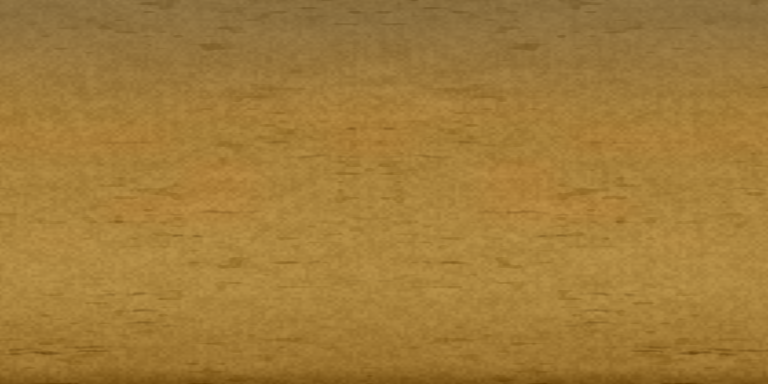
A WebGL 1 fragment shader for this texture:

```glsl
precision highp float;
// Varnished golden wood: a vertical colour gradient, mirrored about a near-central
// axis, overlaid with faint streaks, crisp fine grain, short dark flecks and a
// scatter of thin, slightly bowed dark pores.

uniform vec2 u_resolution;

const vec3 TOP_BROWN = vec3(0.550, 0.442, 0.252);
const vec3 UPPER_TAN = vec3(0.595, 0.462, 0.236);
const vec3 GOLD = vec3(0.652, 0.500, 0.226);
const vec3 LIGHT_GOLD = vec3(0.680, 0.530, 0.250);
const vec3 LOW_AMBER = vec3(0.615, 0.458, 0.190);
const vec3 EDGE_BROWN = vec3(0.480, 0.330, 0.085);
const vec3 PORE_TINT = vec3(0.170, 0.160, 0.120);
const vec3 RED_TINT = vec3(0.022, -0.006, -0.008);
const float MIRROR_X = 0.963;      // axis, in canvas heights
const float STREAK_CONTRAST = 0.045;
const float BLOTCH_CONTRAST = 0.030;
const float GRAIN_CONTRAST = 0.095;
const float FLECK_CONTRAST = 0.060;
const float PORE_STRENGTH = 0.80;
const int PORE_COUNT = 24;

float hash(vec2 p) {
  return fract(sin(dot(p, vec2(127.1, 311.7))) * 43758.5453);
}

float noise(vec2 p) {
  vec2 cell = floor(p);
  vec2 f = fract(p);
  f = f * f * (3.0 - 2.0 * f);
  float low = mix(hash(cell), hash(cell + vec2(1.0, 0.0)), f.x);
  float high = mix(hash(cell + vec2(0.0, 1.0)), hash(cell + 1.0), f.x);
  return mix(low, high, f.y);
}

// Three octaves, centred on zero
float fbm(vec2 p) {
  return 0.5 * noise(p) + 0.3 * noise(p * 2.1 + 17.3)
       + 0.2 * noise(p * 4.3 + 41.9) - 0.5;
}

// Base colour by height, from the bottom edge (0) to the top (1)
vec3 woodGradient(float y) {
  vec3 color = mix(EDGE_BROWN, LOW_AMBER, smoothstep(-0.01, 0.055, y));
  color = mix(color, LIGHT_GOLD, smoothstep(0.03, 0.26, y));
  color = mix(color, GOLD, smoothstep(0.34, 0.62, y));
  color = mix(color, UPPER_TAN, smoothstep(0.66, 0.88, y));
  return mix(color, TOP_BROWN, smoothstep(0.82, 0.98, y));
}

// Sum of thin tapering dark lines, denser in the lower half
float pores(vec2 p) {
  float total = 0.0;
  for (int i = 0; i < PORE_COUNT; i++) {
    float id = float(i);
    float height = hash(vec2(id, 5.2));
    vec2 center = vec2(1.05 * hash(vec2(id, 1.7)),
                       0.07 + 0.75 * pow(height, 1.5));
    float halfLength = mix(0.035, 0.13, hash(vec2(id, 9.4)));
    float depth = mix(0.2, 0.9, hash(vec2(id, 13.8)));
    float width = mix(0.0040, 0.0070, hash(vec2(id, 21.1)));
    vec2 d = p - center;
    float along = d.x / halfLength;
    float bow = 0.004 * along * along + 0.02 * d.x
              - 0.006 * noise(vec2(p.x * 24.0, id * 7.0));
    float taper = 1.0 - smoothstep(0.3, 1.0, abs(along));
    float broken = 0.15 + 0.85 * smoothstep(0.2, 0.7, noise(vec2(p.x * 40.0, id * 3.0)));
    float line = 1.0 - smoothstep(0.0, width, abs(d.y + bow));
    total += line * taper * broken * depth;
  }
  return min(total, 1.0);
}

void main() {
  vec2 p = gl_FragCoord.xy / u_resolution.y;
  vec2 m = vec2(abs(p.x - MIRROR_X), p.y);

  // Broad bands wander slightly up and down along the plank
  float sway = 0.05 * (noise(m * vec2(3.0, 5.0)) - 0.5);
  vec3 color = woodGradient(p.y + sway * smoothstep(0.0, 0.2, p.y));

  // Streaks and blotches share the mirror axis
  float streak = fbm(vec2(m.x * 5.0, (m.y + 0.2 * sway) * 42.0));
  float blotch = fbm(m * vec2(12.0, 20.0) + 63.0);
  color += streak * STREAK_CONTRAST + blotch * BLOTCH_CONTRAST;

  // Faint warm patches across the middle
  float middle = smoothstep(0.25, 0.48, p.y) * (1.0 - smoothstep(0.55, 0.85, p.y));
  color += RED_TINT * middle * smoothstep(0.3, 0.9, noise(m * vec2(5.0, 11.0) + 8.0));

  // Fine grain in two sizes, calmer in the dull top band
  float grain = 0.65 * (noise(p * vec2(105.0, 135.0)) - 0.5)
              + 0.35 * (noise(p * vec2(50.0, 75.0) + 29.0) - 0.5);
  float calm = mix(1.0, 0.7, smoothstep(0.7, 0.95, p.y));
  color += grain * calm * GRAIN_CONTRAST * vec3(1.0, 1.0, 0.85);

  // Short horizontal flecks, gathered in loose groups
  float fleck = smoothstep(0.66, 0.92, noise(m * vec2(26.0, 95.0) + 11.0));
  float group = smoothstep(0.35, 0.75, noise(m * vec2(5.0, 10.0) + 53.0));
  color -= FLECK_CONTRAST * fleck * group;

  color -= PORE_TINT * pores(m) * PORE_STRENGTH;
  gl_FragColor = vec4(clamp(color, 0.0, 1.0), 1.0);
}
```
